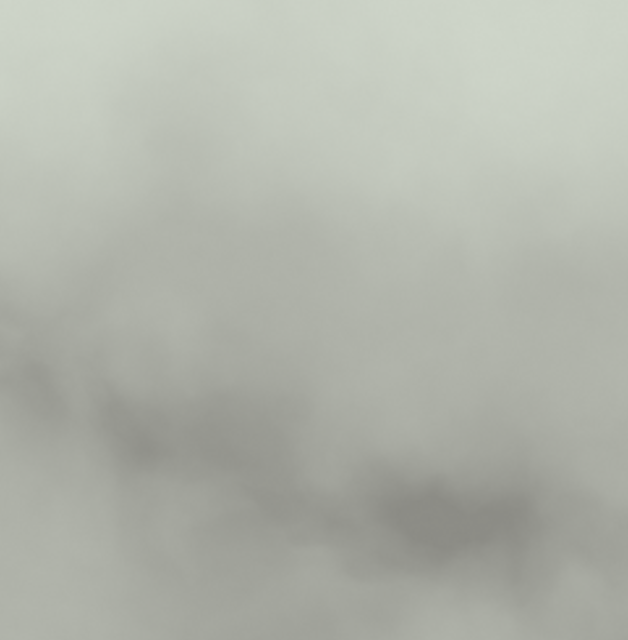
This texture is drawn by a Shadertoy shader. Its source:

```glsl
// Drifting fog: a pale green-grey sky sinks into a soft grey cloud bank.
// A vertical gradient is bent by fractal noise, then darker smoke is laid
// along a falling diagonal, with smaller wisps and a trace of fine grain.

const vec3 PALE_SKY   = vec3(0.805, 0.832, 0.785);
const vec3 GREY_FOG   = vec3(0.686, 0.698, 0.662);
const vec3 DARK_SMOKE = vec3(0.550, 0.550, 0.525);

float hash(vec2 p) {
    vec3 q = fract(vec3(p.xyx) * 0.1031);
    q += dot(q, q.yzx + 33.33);
    return fract((q.x + q.y) * q.z);
}

// Value noise with a quintic blend, so no creases show in the fog
float noise(vec2 p) {
    vec2 cell = floor(p);
    vec2 f = fract(p);
    f = f * f * f * (f * (f * 6.0 - 15.0) + 10.0);
    float low  = mix(hash(cell), hash(cell + vec2(1.0, 0.0)), f.x);
    float high = mix(hash(cell + vec2(0.0, 1.0)), hash(cell + 1.0), f.x);
    return mix(low, high, f.y);
}

// Fractal sum centred on zero, roughly -0.5 to 0.5
float fbm(vec2 p, float gain) {
    const mat2 TURN = mat2(0.8, 0.6, -0.6, 0.8);
    float sum = 0.0, weight = 1.0, total = 0.0;
    for (int i = 0; i < 5; i++) {
        sum += weight * (noise(p) - 0.5);
        total += weight;
        weight *= gain;
        p = TURN * p * 2.03 + 17.3;
    }
    return sum / total;
}

float bell(float x, float width) {
    x /= width;
    return exp(-x * x);
}

// Fog cover: 0 in the open sky, 1 inside the bank, with a domed top
float fogCover(vec2 p, float drift) {
    float dome = 0.13 * bell(p.x - 0.40, 0.25);
    return 1.0 - smoothstep(0.42, 1.0, p.y - dome + drift);
}

// Smoke lying along a line that falls from left to right
float smokeBand(vec2 p, float start, float slope, float width) {
    return bell(p.y - start + slope * p.x, width);
}

void mainImage(out vec4 fragColor, in vec2 fragCoord) {
    vec2 uv = fragCoord / iResolution.xy;

    // Domain warp gives the edges their curling drift
    vec2 warp = vec2(fbm(uv * 3.5 + 4.0, 0.45), fbm(uv * 3.5 + 31.0, 0.45));
    vec2 p = uv + 0.20 * warp;
    float billow = fbm(p * 4.2 + 9.0, 0.42);
    float wisp = fbm(p * vec2(7.0, 9.0) + 53.0, 0.45);

    // Pale sky and the fog bank
    float cover = fogCover(p, 0.22 * billow);
    vec3 color = mix(PALE_SKY, GREY_FOG, cover);

    // Dark diagonal smoke, thicker on the left, over a dim lower haze
    float band = smokeBand(p, 0.43, 0.37, 0.13);
    float smoke = band * (0.62 - 0.12 * uv.x + 1.0 * billow + 0.45 * wisp);
    float haze = smoothstep(0.05, 0.45, p.x) * (1.0 - smoothstep(0.12, 0.48, p.y));
    smoke += haze * (0.20 + 0.5 * billow);
    smoke += cover * (0.16 * wisp + 0.12 * billow);
    color = mix(color, DARK_SMOKE, clamp(smoke, -0.12, 1.0));

    // Soft mottling and faint grain
    float mottle = fbm(uv * 38.0, 0.6);
    float grain = noise(uv * 240.0) - 0.5;
    color += 0.008 * mottle + 0.006 * grain;

    fragColor = vec4(clamp(color, 0.0, 1.0), 1.0);
}
```
